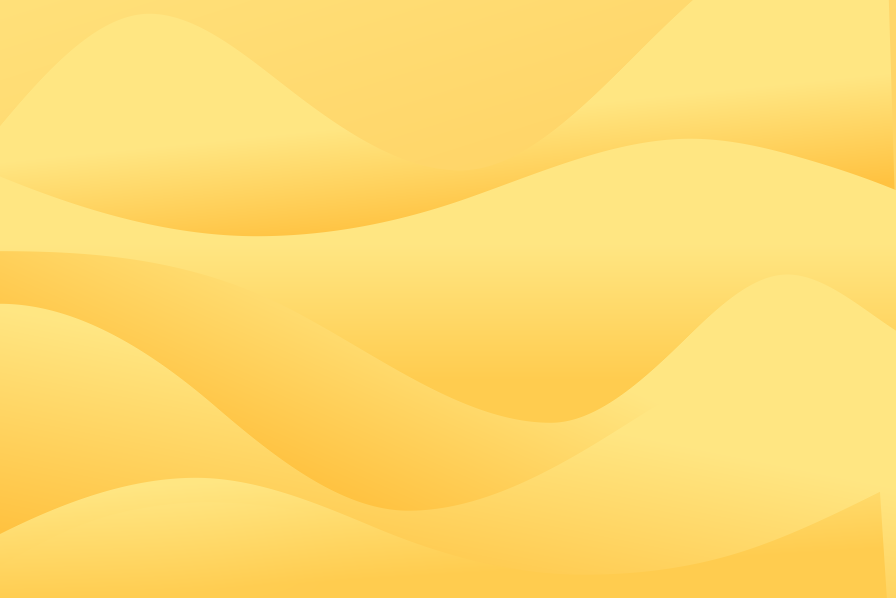
A WebGL 1 fragment shader for this background:

```glsl
precision highp float;
// Layered golden waves, each shaded with its own soft gradient.

uniform vec2 u_resolution;

#define ASPECT 1.5
#define LIGHT vec3(1.0, 0.9, 0.51)
#define SAND vec3(1.0, 0.83, 0.4)
#define HONEY vec3(1.0, 0.8, 0.31)
#define AMBER vec3(1.0, 0.76, 0.25)
#define INNER_OPACITY 0.6

// Cubic Hermite span between two knots holding (x, y, slope)
float span(float x, vec3 a, vec3 b) {
  float w = b.x - a.x;
  float t = clamp((x - a.x) / w, 0.0, 1.0);
  float s = 1.0 - t;
  return mix(a.y, b.y, t * t * (3.0 - 2.0 * t))
       + w * t * s * (a.z * s - b.z * t);
}

// Smooth crest line through six knots
float crest(float x, vec3 a, vec3 b, vec3 c, vec3 d, vec3 e, vec3 f) {
  if (x < b.x) return span(x, a, b);
  if (x < c.x) return span(x, b, c);
  if (x < d.x) return span(x, c, d);
  if (x < e.x) return span(x, d, e);
  return span(x, e, f);
}

// Linear gradient from LIGHT to a darker tone
vec3 shade(vec2 p, vec2 direction, float offset, vec3 dark) {
  return mix(LIGHT, dark, clamp(dot(p, direction) - offset, 0.0, 1.0));
}

// Antialiased coverage where the distance is positive
float cover(float distance) {
  return clamp(distance * u_resolution.y + 0.5, 0.0, 1.0);
}

void main() {
  // Height is one unit, with y running down from the top edge
  vec2 uv = gl_FragCoord.xy / u_resolution;
  vec2 p = vec2(uv.x * ASPECT, 1.0 - uv.y);

  // Backdrop
  vec3 color = shade(p, vec2(0.35, 1.1), -0.3, SAND);

  // Top wave, with a slanted right end
  float line = crest(p.x, vec3(0.0, 0.211, -1.2), vec3(0.25, 0.023, 0.0),
                     vec3(0.488, 0.152, 0.77), vec3(0.771, 0.285, 0.0),
                     vec3(1.074, 0.082, -1.0), vec3(1.5, -0.215, -0.3));
  float end = cover(1.488 + 0.03 * p.y - p.x);
  color = mix(color, shade(p, vec2(0.55, 5.5), 1.5, AMBER), cover(p.y - line) * end);

  // Broad middle wave
  line = crest(p.x, vec3(0.0, 0.295, 0.41), vec3(0.43, 0.395, 0.0),
               vec3(0.781, 0.332, -0.35), vec3(1.156, 0.232, 0.0),
               vec3(1.328, 0.26, 0.28), vec3(1.5, 0.318, 0.41));
  color = mix(color, shade(p, vec2(0.0, 4.44), 1.82, HONEY), cover(p.y - line));

  // Deep diagonal wave
  line = crest(p.x, vec3(0.0, 0.42, 0.0), vec3(0.488, 0.518, 0.52),
               vec3(0.922, 0.707, 0.0), vec3(1.152, 0.5625, -0.98),
               vec3(1.318, 0.459, 0.0), vec3(1.5, 0.553, 0.65));
  color = mix(color, shade(p, vec2(-1.126, 2.56), 0.49, AMBER), cover(p.y - line));

  // Lower wave
  line = crest(p.x, vec3(0.0, 0.508, 0.0), vec3(0.361, 0.68, 0.86),
               vec3(0.684, 0.854, 0.0), vec3(1.016, 0.73, -0.62),
               vec3(1.328, 0.592, 0.0), vec3(1.5, 0.66, 0.62));
  color = mix(color, shade(p, vec2(-0.54, 2.7), 1.4, AMBER), cover(p.y - line));

  // Front wave, with a slanted right end
  line = crest(p.x, vec3(0.0, 0.893, -0.5), vec3(0.328, 0.799, 0.0),
               vec3(0.625, 0.881, 0.42), vec3(0.977, 0.961, 0.0),
               vec3(1.25, 0.92, -0.33), vec3(1.5, 0.809, -0.5));
  end = cover(1.473 + 0.065 * (p.y - 0.82) - p.x);
  color = mix(color, shade(p, vec2(0.34, 5.7), 4.73, HONEY), cover(p.y - line) * end);

  // Faint inner crest that fades out to the right
  line = crest(p.x, vec3(0.0, 0.947, -0.6), vec3(0.195, 0.859, -0.25),
               vec3(0.352, 0.84, 0.0), vec3(0.586, 0.873, 0.25),
               vec3(0.879, 0.977, 0.4), vec3(1.5, 1.17, 0.4));
  float fade = INNER_OPACITY * (1.0 - smoothstep(0.2, 0.6, p.x));
  color = mix(color, shade(p, vec2(0.0, 5.5), 4.57, HONEY), cover(p.y - line) * fade);

  gl_FragColor = vec4(color, 1.0);
}
```
